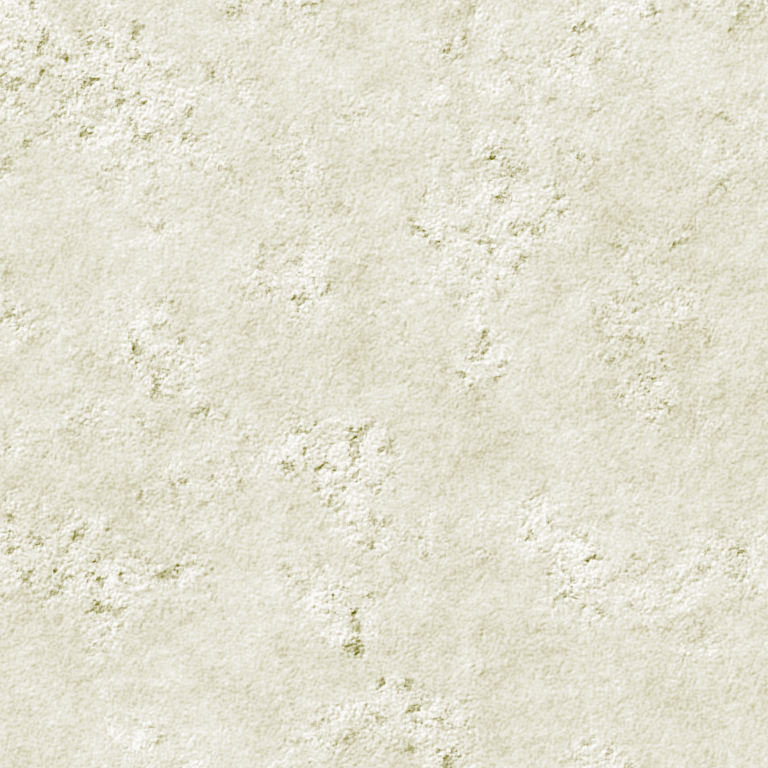
This texture is drawn by a Shadertoy shader. Its source:

```glsl
// Pale cream plaster: a crumbly height field of gradient noise, lit from the
// upper left. A broad mask gathers coarse crumbs and olive pits into patches,
// while fine sandy grain covers the whole wall.

vec2 randomGradient(vec2 cell) {
    vec3 h = fract(vec3(cell.xyx) * vec3(0.1031, 0.1030, 0.0973));
    h += dot(h, h.yzx + 33.33);
    float angle = 6.2832 * fract((h.x + h.y) * h.z);
    return vec2(cos(angle), sin(angle));
}

float gradientNoise(vec2 p) {
    vec2 i = floor(p), f = p - i;
    vec2 w = f * f * f * (f * (f * 6.0 - 15.0) + 10.0);
    vec2 r = vec2(1, 0);
    float a = dot(randomGradient(i), f);
    float b = dot(randomGradient(i + r.xy), f - r.xy);
    float c = dot(randomGradient(i + r.yx), f - r.yx);
    float d = dot(randomGradient(i + r.xx), f - r.xx);
    return mix(mix(a, b, w.x), mix(c, d, w.x), w.y);
}

// Each octave is rotated to hide the lattice
const mat2 OCTAVE_TURN = mat2(0.8, 0.6, -0.6, 0.8);

float fbm(vec2 p) {
    float sum = 0.0, amp = 1.0;
    for (int i = 0; i < 4; i++) {
        sum += amp * gradientNoise(p);
        p = OCTAVE_TURN * p * 2.0 + 17.3;
        amp *= 0.55;
    }
    return sum;
}

// Small ragged hollows, found only where the wall is rough
float pits(vec2 p, float rough) {
    return rough * smoothstep(0.08, 0.55, fbm(p * 42.0 + 71.0));
}

// Swells, then puffy crumbs with creased valleys, then sandy grain
float height(vec2 p, float rough) {
    vec2 q = p;
    float sum = 0.0, freq = 16.0;
    for (int i = 0; i < 5; i++) {
        float n = gradientNoise(q * freq + float(i) * 23.7);
        float lump = i == 2 || i == 3 ? 1.4 * abs(n) : n;
        float strength = mix(0.1 + 0.09 * float(i), 0.42 + 0.14 * float(i), rough);
        sum += strength * lump * 16.0 / freq;
        q = OCTAVE_TURN * q;
        freq *= 1.9;
    }
    return sum - 0.09 * pits(p, rough);
}

void mainImage(out vec4 fragColor, in vec2 fragCoord) {
    vec2 p = fragCoord / iResolution.y;

    // Rough patches with ragged borders, more of them towards the upper left
    float patches = fbm(p * 5.0 + 5.2) + 0.2 * (p.y - p.x);
    patches += 0.3 * fbm(p * 22.0 + 3.0);
    float rough = smoothstep(-0.35, 0.5, patches);
    rough *= rough;

    // Relief from the height step towards the light
    vec2 toLight = vec2(-0.6, 0.8);
    float relief = height(p, rough) - height(p + toLight * 0.0022, rough);

    // Broad stains, deep pits and fine dust
    float tone = relief - 0.11 * pits(p, rough);
    tone += 0.03 * fbm(p * 3.0 + 41.0) + 0.03 * fbm(p * 16.0 + 9.0);
    tone += 0.035 * fbm(p * 75.0 + 27.0);
    tone += 0.075 * gradientNoise(p * 215.0) * (0.7 + 0.6 * rough);
    tone += 0.026 * rough;

    // Shadows run deeper than highlights and turn olive
    tone = tone < 0.0 ? tone * 1.1 - 4.0 * tone * tone : tone * 0.88;
    vec3 cream = vec3(0.894, 0.885, 0.824);
    vec3 color = cream + tone * vec3(1.0, 1.04, 1.7);
    fragColor = vec4(clamp(color, vec3(0.38, 0.34, 0.14), vec3(0.985, 0.985, 0.965)), 1.0);
}
```
